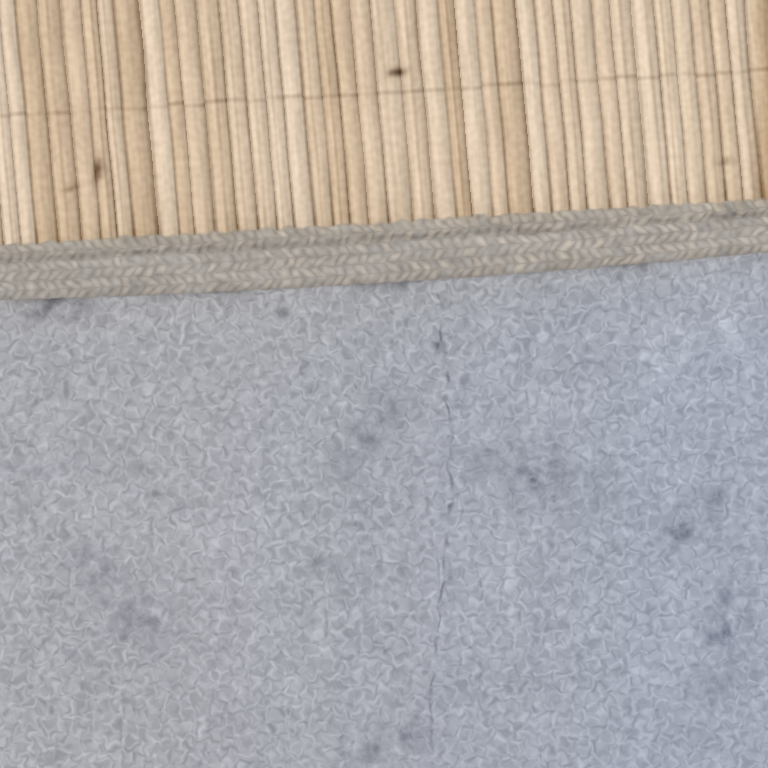
Write a three.js fragment shader that draws this texture.

```glsl
// Slatted bamboo mat with a braided hem, lying on stained grey concrete.
varying vec2 vUv;

const float PI = 3.14159265;

float hash(vec2 p) {
  vec3 q = fract(p.xyx * vec3(0.1031, 0.103, 0.0973));
  q += dot(q, q.yzx + 33.33);
  return fract((q.x + q.y) * q.z);
}

// Gradient noise, roughly -0.7 to 0.7
float cornerSlope(vec2 cell, vec2 offset) {
  float a = 2.0 * PI * hash(cell);
  return dot(vec2(cos(a), sin(a)), offset);
}

float noise(vec2 p) {
  vec2 i = floor(p), f = p - i;
  vec2 w = f * f * f * (f * (f * 6.0 - 15.0) + 10.0);
  vec2 e = vec2(1.0, 0.0);
  return mix(mix(cornerSlope(i, f), cornerSlope(i + e, f - e), w.x),
             mix(cornerSlope(i + e.yx, f - e.yx), cornerSlope(i + 1.0, f - 1.0), w.x), w.y);
}

float fbm(vec2 p) {
  float sum = 0.0, amp = 0.6;
  for (int i = 0; i < 4; i++) {
    sum += amp * noise(p);
    p = mat2(1.6, 1.2, -1.2, 1.6) * p + 17.0;
    amp *= 0.55;
  }
  return sum;
}

// Soft tilted ellipse, 1 at its centre
float blot(vec2 p, vec2 centre, vec2 radius, float angle) {
  vec2 d = p - centre;
  float c = cos(angle), s = sin(angle);
  d = vec2(c * d.x + s * d.y, c * d.y - s * d.x) / radius;
  return exp(-dot(d, d));
}

// Thin soft line of given half width
float stroke(float d, float halfWidth) {
  return 1.0 - smoothstep(0.0, halfWidth * 2.0, abs(d));
}

float hemBottom(float x) { return 0.609 + x * (0.027 + 0.036 * x); }
float hemTop(float x) { return 0.681 + 0.06 * x; }

vec3 concrete(vec2 p) {
  vec3 col = mix(vec3(0.66, 0.665, 0.69), vec3(0.64, 0.665, 0.72), smoothstep(0.2, 1.0, p.x));
  float below = hemBottom(p.x) - p.y;
  col = mix(col, vec3(0.66, 0.655, 0.655), 0.6 * exp(-max(below, 0.0) * 18.0));
  col += 0.03 * fbm(p * 5.0 + 3.0) + 0.05 * fbm(p * 22.0);

  // Wormy surface grain
  vec2 q = p * 100.0 + 1.1 * vec2(noise(p * 75.0), noise(p * 75.0 + 40.0));
  float grain = noise(q) + 0.75 * noise(q * 1.45 + 9.0);
  col += 0.105 * grain;

  // Broken stains
  float stains = blot(p, vec2(0.08, 0.598), vec2(0.045, 0.018), 0.1);
  stains += 0.75 * blot(p, vec2(0.48, 0.435), vec2(0.065, 0.022), 0.9);
  stains += 0.8 * blot(p, vec2(0.69, 0.39), vec2(0.085, 0.035), -0.25);
  stains += blot(p, vec2(0.895, 0.322), vec2(0.045, 0.022), 0.75);
  stains += blot(p, vec2(0.942, 0.175), vec2(0.095, 0.023), 1.4);
  stains += 0.8 * blot(p, vec2(0.18, 0.2), vec2(0.045, 0.03), -0.7);
  stains += 0.75 * blot(p, vec2(0.12, 0.265), vec2(0.03, 0.018), -1.0);
  stains += 0.9 * blot(p, vec2(0.425, 0.258), vec2(0.024, 0.012), -0.7);
  stains += 0.6 * blot(p, vec2(0.5, 0.035), vec2(0.07, 0.03), 0.3);
  stains += 0.5 * blot(p, vec2(0.06, 0.39), vec2(0.05, 0.015), 0.0);
  float patches = smoothstep(-0.25, 0.45, fbm(p * 38.0) + 0.25 * grain);
  col -= vec3(0.215, 0.22, 0.21) * stains * patches;

  // Scattered specks, pits, pale bloom
  float flecks = noise(p * 52.0 + 5.0) + 0.25 * grain;
  float specks = smoothstep(0.3, 0.65, flecks) * smoothstep(-0.1, 0.35, noise(p * 8.0));
  float pits = blot(p, vec2(0.57, 0.551), vec2(0.007), 0.0) + blot(p, vec2(0.37, 0.592), vec2(0.007), 0.0);
  col -= 0.15 * specks + 0.17 * pits;
  float bloom = blot(p, vec2(0.87, 0.54), vec2(0.03, 0.04), 0.0) + blot(p, vec2(0.95, 0.57), vec2(0.015, 0.045), 0.3);
  col += 0.08 * bloom * smoothstep(-0.2, 0.3, fbm(p * 30.0 + 8.0));

  // Faint broken vertical crack
  float path = 0.574 + 0.013 * sin((p.y - 0.22) * 8.5) + 0.008 * noise(vec2(p.y * 24.0, 2.0)) + 0.006 * noise(p * 60.0);
  float crack = stroke(p.x - path, 0.0019) * smoothstep(-0.1, 0.35, noise(vec2(p.y * 33.0, 7.0)) + 0.1);
  col -= 0.14 * crack;

  // Contact shadow under the hem
  float gapDark = 0.05 + 0.13 * smoothstep(-0.1, 0.3, noise(vec2(p.x * 9.0, 4.0)));
  return col - gapDark * exp(-max(below, 0.0) * 190.0);
}

vec3 hem(vec2 p, float v) {
  // Slanted stitches in alternating rows
  float row = floor(v * 6.0), across = fract(v * 6.0);
  float lean = mod(row, 2.0) * 2.0 - 1.0;
  float t = p.x * 72.0 + lean * across * 0.65 + row * 0.37 + 0.6 * noise(p * 45.0);
  float bump = sin(PI * fract(t)) * sqrt(sin(PI * across));
  vec3 col = mix(vec3(0.615, 0.59, 0.565), vec3(0.695, 0.67, 0.64), bump);
  col += vec3(0.13, 0.1, 0.06) * (hash(vec2(floor(t), row)) - 0.4) * bump * (0.4 + 0.6 * p.x);
  col += 0.08 * noise(p * 110.0) + 0.06 * noise(p * vec2(14.0, 40.0));
  float seam = 0.73 + 0.05 * noise(vec2(p.x * 9.0, 1.0));
  float worn = 0.6 + 0.7 * noise(vec2(p.x * 14.0, 6.0));
  col -= 0.15 * stroke(v - seam, 0.045) * worn + 0.06 * smoothstep(0.22, 0.0, v);
  return col + vec3(0.0, -0.006, -0.02) * smoothstep(0.6, 1.0, v);
}

vec3 slats(vec2 p) {
  float x = p.x - 0.09 * (1.0 - p.y);
  float s = x * 39.0 + 0.55 * noise(vec2(x * 19.0, 0.5)) + 0.08 * noise(p * vec2(20.0, 9.0));
  float id = floor(s), f = s - id, tone = hash(vec2(id + 90.0, 3.0));
  vec3 col = mix(vec3(0.785, 0.69, 0.58), vec3(0.86, 0.785, 0.695), tone);
  col = mix(col, vec3(0.67, 0.56, 0.43), 0.7 * smoothstep(0.97, 1.0, p.x));

  // Rounded profile, fibres and grooves
  col *= 1.03 - 0.12 * smoothstep(0.4, 1.0, f) + 0.05 * blot(vec2(f), vec2(0.3), vec2(0.25), 0.0);
  col += 0.05 * noise(vec2(x * 190.0, p.y * 14.0)) + 0.05 * noise(p * 120.0) + 0.04 * noise(p * vec2(30.0, 8.0));
  float split = stroke(f - 0.35 - 0.3 * hash(vec2(id, 8.0)), 0.08) * step(0.5, hash(vec2(id, 5.0)));
  float ends = exp(-max(p.y - hemTop(p.x), 0.0) * 45.0);
  float groove = stroke(min(f, 1.0 - f), 0.085);
  float depth = 0.45 + 0.45 * hash(vec2(id + floor(f + 0.5), 31.0)) + 0.25 * noise(vec2(id, p.y * 14.0));
  col -= vec3(0.18, 0.19, 0.19) * groove * (depth + 0.5 * ends) + 0.07 * split;

  // Binding thread and knots
  float thread = p.y - 0.85 - 0.059 * p.x - 0.006 * (hash(vec2(id, 12.0)) - 0.5);
  col -= vec3(0.12, 0.12, 0.11) * stroke(thread, 0.0026) * (0.25 + 0.65 * hash(vec2(id, 21.0)));
  float knots = blot(p, vec2(0.517, 0.906), vec2(0.012, 0.006), 0.1);
  knots += blot(p, vec2(0.128, 0.779), vec2(0.006, 0.015), -0.1);
  knots += 0.4 * blot(p, vec2(0.094, 0.755), vec2(0.012, 0.004), 0.3);
  knots += 0.4 * blot(p, vec2(0.945, 0.79), vec2(0.012, 0.005), 0.2);
  col -= vec3(0.38, 0.39, 0.36) * knots * (0.9 + 0.5 * noise(p * 90.0));
  return col - 0.05 * ends;
}

void main() {
  vec2 p = vUv;
  float fray = 0.005 * noise(p * 70.0);
  float low = hemBottom(p.x) + 0.4 * fray, high = hemTop(p.x) + fray;
  vec3 col = mix(concrete(p), hem(p, (p.y - low) / (high - low)), smoothstep(-0.002, 0.002, p.y - low));
  col = mix(col, slats(p), smoothstep(-0.003, 0.003, p.y - high));
  gl_FragColor = vec4(clamp(col, 0.0, 1.0), 1.0);
}
```
